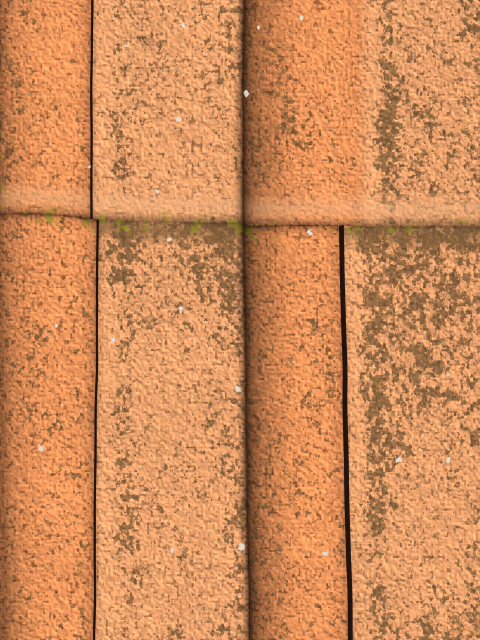
A Shadertoy shader for this texture:

```glsl
// Weathered terracotta roof tiles: two columns of rolls and pans, two overlapping rows.
#define PERIOD 0.507
#define ROLL_WIDTH 0.204
#define LIP_HEIGHT 0.664
#define GRAIN 270.0
#define DIRT 0.72
#define LICHEN_CELLS 9.0
#define ROLL_CLAY vec3(0.93, 0.585, 0.36)
#define PAN_CLAY vec3(0.93, 0.64, 0.43)
#define PALE_CLAY vec3(0.94, 0.70, 0.51)
#define GRIME vec3(0.43, 0.32, 0.20)
#define SHADOW vec3(0.10, 0.05, 0.035)
#define MOSS vec3(0.62, 0.62, 0.16)

float hash(vec2 p) {
    vec3 a = fract(vec3(p.xyx) * 0.1031);
    a += dot(a, a.yzx + 33.33);
    return fract((a.x + a.y) * a.z);
}

float noise(vec2 p) {
    vec2 i = floor(p), f = fract(p);
    f = f * f * (3.0 - 2.0 * f);
    return mix(mix(hash(i), hash(i + vec2(1, 0)), f.x),
               mix(hash(i + vec2(0, 1)), hash(i + vec2(1, 1)), f.x), f.y);
}

float fbm(vec2 p) {
    float sum = 0.0, amp = 0.533;
    for (int i = 0; i < 4; i++) {
        sum += amp * noise(p);
        p = mat2(1.6, 1.2, -1.2, 1.6) * p + 17.3;
        amp *= 0.5;
    }
    return sum;
}

float bell(float x, float width) {
    return exp(-min(x * x / (width * width), 40.0));
}

// Sparse ragged lichen dots scattered on a jittered grid
float lichen(vec2 q, float pixel) {
    vec2 g = q * LICHEN_CELLS, cell = floor(g);
    vec2 centre = 0.2 + 0.6 * vec2(hash(cell + 3.1), hash(cell + 8.7));
    float present = step(0.62, hash(cell + 21.0));
    float radius = mix(0.0015, 0.005, hash(cell + 5.0));
    float d = length(fract(g) - centre) / LICHEN_CELLS;
    d += 0.005 * (noise(q * 260.0) - 0.5);
    return present * (1.0 - smoothstep(radius - pixel, radius + pixel, d));
}

void mainImage(out vec4 fragColor, in vec2 fragCoord) {
    vec2 uv = fragCoord / iResolution.xy;
    vec2 q = uv * vec2(0.75, 1.0);
    float pixel = 1.0 / iResolution.y;

    // Overlap edge between the rows
    float lip = LIP_HEIGHT - 0.012 * smoothstep(0.05, 0.3, uv.x)
              - 0.006 * smoothstep(0.49, 0.53, uv.x)
              + 0.006 * (fbm(vec2(uv.x * 14.0, 2.0)) - 0.5);
    float h = uv.y - lip;
    float upper = step(0.0, h), lower = 1.0 - upper;
    float below = max(-h, 0.0), above = max(h, 0.0);

    // Tile column, its lean, and the joint between roll and pan
    float droop = lower * (1.0 - uv.y / LIP_HEIGHT);
    float x = uv.x - 0.013 * droop + 0.003 * (noise(vec2(uv.y * 14.0, 4.0)) - 0.5);
    float col = max(floor(x / PERIOD), 0.0);
    float u = x - col * PERIOD;
    float joint = ROLL_WIDTH + upper * mix(-0.013, 0.044, col) + droop * mix(-0.021, 0.006, col);
    float closed = upper * col;
    float blend = mix(0.002, 0.018, closed);
    float roll = 1.0 - smoothstep(joint - blend, joint + blend, u);
    float r = clamp(u / joint, 0.0, 1.0);
    float s = clamp((u - joint) / (PERIOD - joint), 0.0, 1.0);

    // Clay colour and rounded shading
    float rollShade = mix(mix(0.90, 0.74, col), 1.03, smoothstep(0.0, 0.6, r));
    rollShade *= 1.0 - 0.12 * smoothstep(0.78, 1.0, r) * (1.0 - 0.5 * closed);
    float panShade = 1.0 - 0.20 * smoothstep(0.93, 1.0, s) + 0.03 * bell(s - 0.06, 0.06);
    vec3 color = mix(PAN_CLAY * panShade, ROLL_CLAY * rollShade, roll);
    color *= 0.96 + 0.08 * fbm(q * 9.0);

    // Sandy surface lit from the upper right, with small dark pits
    vec2 g = q * GRAIN;
    float relief = noise(g) - noise(g + vec2(0.7, 0.7));
    color *= 1.0 + 0.26 * relief + 0.14 * (noise(g * 0.57 + 9.0) - 0.5);
    color *= 1.0 - 0.30 * smoothstep(0.70, 0.95, noise(g * 0.8 + 50.0));

    // Grime: fine speckles gathered in patches, along the pan edge and below the lip
    float patches = fbm(q * vec2(9.0, 5.0) + 4.0);
    float panCover = 0.14 + 0.48 * patches + 0.13 * bell(s - 0.20, 0.09)
                   + 0.06 * bell(s - 0.88, 0.1) - 0.14 * (1.0 - smoothstep(0.06, 0.17, s));
    panCover += lower * 0.16 * exp(-below / 0.09);
    float rollCover = 0.20 + 0.26 * patches + 0.06 * bell(r, 0.3);
    float cover = mix(panCover, rollCover, roll) - 0.12 * upper * bell(h - 0.025, 0.025);
    float speck = 0.65 * fbm(q * vec2(190.0, 170.0)) + 0.35 * fbm(q * 62.0 + 7.0);
    float grime = smoothstep(-0.05, 0.09, cover - speck);
    color = mix(color, GRIME * (0.75 + 0.5 * noise(g)), DIRT * grime);

    // Rounded nose of the upper row and mossy band beneath it
    color = mix(color, PALE_CLAY, upper * 0.5 * bell(h - 0.027, 0.016));
    color *= 1.0 - upper * 0.25 * (1.0 - smoothstep(0.0, 0.018, h));
    float band = bell(h + 0.013, 0.017) * (1.0 - roll);
    color = mix(color, GRIME * 1.15, band * (0.35 + 0.5 * noise(q * 90.0)));
    float mossArea = bell(h + 0.006, 0.014) + 0.35 * bell(u, 0.012) + 0.12;
    float moss = smoothstep(0.70, 0.82, fbm(q * 75.0 + 31.0) + 0.10 * mossArea);
    color = mix(color, MOSS, 0.7 * moss * min(mossArea, 1.0));

    // Shadows in the seams, the open joints and under the lip
    float seam = u < PERIOD * 0.5 ? exp(-max(u, 0.0) / 0.014) : exp(-max(PERIOD - u, 0.0) / 0.006);
    color = mix(color, SHADOW, mix(0.35, 0.78, col + step(0.4, u) * (1.0 - col)) * seam);
    float gapHalf = mix(0.0026, 0.0052, lower * col);
    float gap = 1.0 - smoothstep(gapHalf - pixel, gapHalf + pixel, abs(u - joint));
    float jointShade = exp(-abs(u - joint) / 0.006);
    color = mix(color, SHADOW, (1.0 - closed) * max(gap * 0.95, 0.30 * jointShade));
    float crack = lower * exp(-below / 0.006) + upper * exp(-min(above / 0.002, 40.0));
    color = mix(color, SHADOW, crack * mix(0.30, 0.62, roll) * (0.6 + 0.6 * noise(q * 40.0)));

    color = mix(color, vec3(0.90, 0.89, 0.84), 0.9 * lichen(q, pixel));
    fragColor = vec4(clamp(color, 0.0, 1.0), 1.0);
}
```
